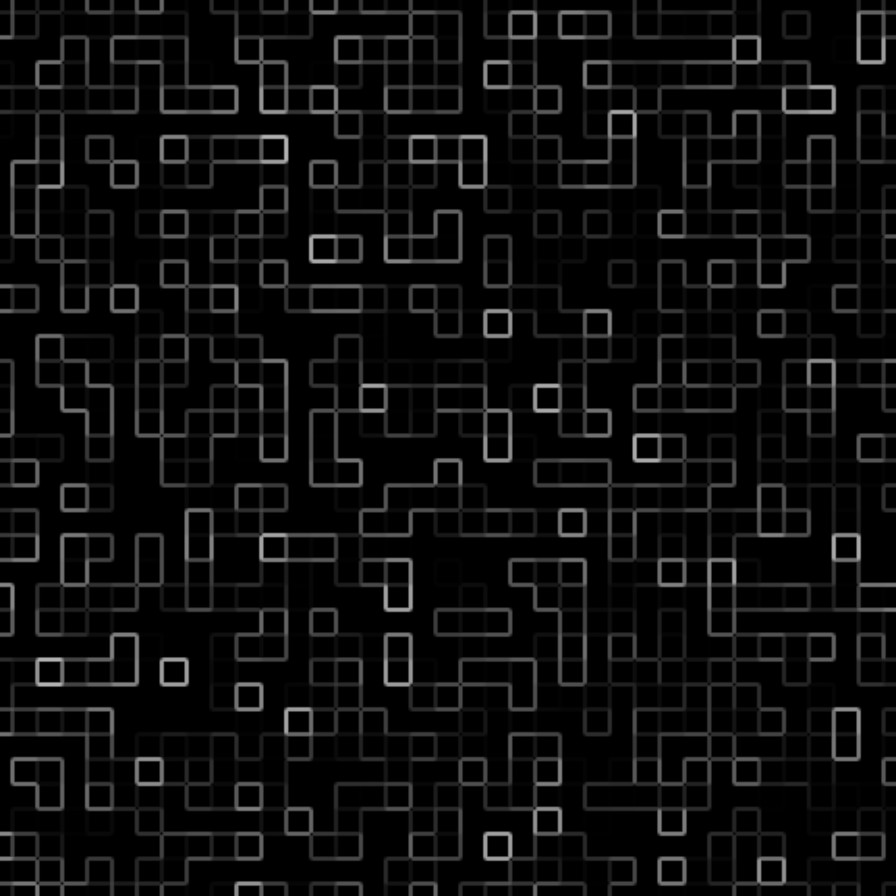
Write a three.js fragment shader that draws this pattern.

```glsl
varying vec2 vUv;

// Random unit gradient for a lattice point
vec2 latticeGradient(vec2 p) {
  float angle = 6.2832 * fract(sin(dot(p, vec2(127.1, 311.7))) * 43758.55);
  return vec2(cos(angle), sin(angle));
}

float gradientNoise(vec2 p) {
  vec2 i = floor(p);
  vec2 f = fract(p);
  vec2 u = f * f * f * (f * (f * 6.0 - 15.0) + 10.0);
  vec2 e = vec2(1.0, 0.0);
  float bottom = mix(dot(latticeGradient(i), f),
                     dot(latticeGradient(i + e.xy), f - e.xy), u.x);
  float top = mix(dot(latticeGradient(i + e.yx), f - e.yx),
                  dot(latticeGradient(i + e.xx), f - e.xx), u.x);
  return mix(bottom, top, u.y);
}

// One level per cell; clamping leaves patches of equal dark cells
float cellLevel(vec2 cell) {
  return max(gradientNoise(cell + 0.5) + 0.03, 0.0);
}

void main() {
  // Cell centres sit on whole numbers, borders halfway between
  vec2 p = vUv * 36.0;
  vec2 cell = floor(p);
  vec2 f = fract(p);

  float a = cellLevel(cell);
  float b = cellLevel(cell + vec2(1.0, 0.0));
  float c = cellLevel(cell + vec2(0.0, 1.0));
  float d = cellLevel(cell + vec2(1.0, 1.0));

  // Steps between neighbours, blended softly across each crossing
  vec2 side = smoothstep(0.38, 0.62, f);
  vec2 stepSize = vec2(mix(b - a, d - c, side.y), mix(c - a, d - b, side.x));

  // Soft lines along the borders, as bright as the step is large
  vec2 line = 1.0 - smoothstep(0.035, 0.135, abs(f - 0.5));
  float glow = length(stepSize * line);

  gl_FragColor = vec4(vec3(glow), 1.0);
}
```
